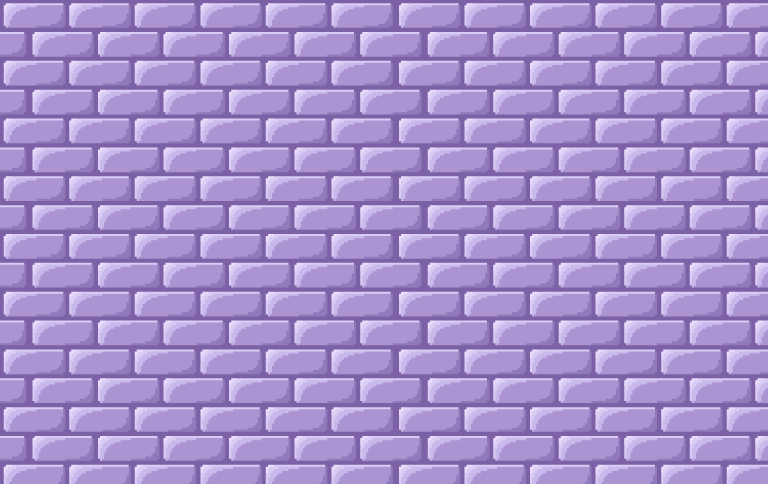
Reproduce this pattern procedurally as a Shadertoy shader.

```glsl
// Lilac pixel-art brick wall in running bond with bevelled, stair-stepped shading

#define BLOCK vec2(0.004231, 0.004259)  // one art pixel, in canvas heights
#define ORIGIN vec2(0.0078, 0.0064)     // first brick corner from the top left
#define CELL vec2(32.0, 14.0)           // brick plus mortar, in art pixels
#define BRICK vec2(30.0, 12.0)          // brick face, in art pixels
#define ROW_SHIFT 14.0                  // offset of every second row
#define GROUP 6.0                       // bricks before one extra mortar pixel
#define GLOW_SIZE 5.0                   // reach of the brightest corner
#define LIGHT_SIZE 13.0                 // reach of the highlight
#define BEVEL_SIZE 34.0                 // reach of the soft upper-left bevel
#define SHADE_SIZE 15.0                 // reach of the lower-right shade
#define SAMPLES 4                       // smoothing samples per axis
#define FILTER_WIDTH 1.15               // smoothing width, in screen pixels

const vec3 MORTAR = vec3(0.49, 0.38, 0.65);
const vec3 SHADE  = vec3(0.57, 0.48, 0.73);
const vec3 FACE   = vec3(0.67, 0.58, 0.82);
const vec3 BEVEL  = vec3(0.79, 0.72, 0.92);
const vec3 LIGHT  = vec3(0.85, 0.80, 0.96);
const vec3 GLOW   = vec3(0.92, 0.87, 0.99);

// Colour of one art pixel, counted from the brick's upper-left corner
vec3 brickColor(vec2 cell) {
    if (cell.x >= BRICK.x || cell.y >= BRICK.y) return MORTAR;

    vec2 fromStart = cell + 1.0;
    vec2 fromEnd = BRICK - cell;
    vec2 edge = min(fromStart, fromEnd);
    if (edge.x * edge.y < 1.5) return MORTAR;  // notched corners

    // Hyperbolic zones give the stepped, rounded bevels
    float lit = fromStart.x * fromStart.y;
    float dark = fromEnd.x * fromEnd.y;
    bool topStrip = cell.y < 0.5 && fromEnd.x > 1.5;

    vec3 color = FACE;
    if (dark < SHADE_SIZE) color = SHADE;
    if (lit < BEVEL_SIZE && dark >= SHADE_SIZE) color = BEVEL;
    if (lit < LIGHT_SIZE || topStrip) color = LIGHT;
    if (lit < GLOW_SIZE) color = GLOW;
    return color;
}

// Wall colour at a point measured from the top left, in canvas heights
vec3 wallColor(vec2 point) {
    vec2 art = (point - ORIGIN) / BLOCK;
    float row = floor(art.y / CELL.y);
    art.x = mod(art.x - ROW_SHIFT * mod(row, 2.0), GROUP * CELL.x + 1.0);
    float column = min(floor(art.x / CELL.x), GROUP - 1.0);
    return brickColor(floor(art - vec2(column, row) * CELL));
}

void mainImage(out vec4 fragColor, in vec2 fragCoord) {
    vec3 sum = vec3(0.0);
    for (int y = 0; y < SAMPLES; y++) {
        for (int x = 0; x < SAMPLES; x++) {
            vec2 jitter = (vec2(x, y) + 0.5) / float(SAMPLES) - 0.5;
            vec2 point = (fragCoord + jitter * FILTER_WIDTH) / iResolution.y;
            sum += wallColor(vec2(point.x, 1.0 - point.y));
        }
    }
    fragColor = vec4(sum / float(SAMPLES * SAMPLES), 1.0);
}
```
